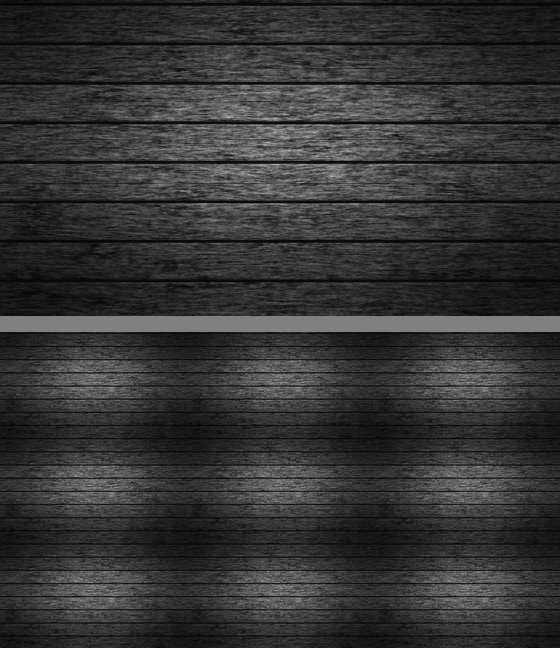
Top, the tile; bottom, the same tile 3 across and 3 down.
Write a Shadertoy shader that draws this texture.

```glsl
const float TAU = 6.2831853;
const float PLANKS = 8.0;
const float SEAM_PHASE = 0.111;
const vec3 WOOD_COLOR = vec3(0.415);
const vec3 GAP_COLOR = vec3(0.025);

float hash(vec3 p) {
    p = fract(p * vec3(0.1031, 0.1030, 0.0973));
    p += dot(p, p.yzx + 33.33);
    return fract((p.x + p.y) * p.z);
}

float cornerSlope(vec2 cell, vec2 offset, float period, float seed) {
    float angle = TAU * hash(vec3(mod(cell.x, period), cell.y + 50.0, seed));
    return dot(vec2(cos(angle), sin(angle)), offset);
}

// Gradient noise that wraps horizontally after scale.x cells
float noise(vec2 point, vec2 scale, float seed) {
    vec2 p = point * scale;
    vec2 cell = floor(p);
    vec2 f = p - cell;
    vec2 blend = f * f * f * (f * (f * 6.0 - 15.0) + 10.0);
    vec2 e = vec2(1.0, 0.0);
    float low = mix(cornerSlope(cell, f, scale.x, seed),
                    cornerSlope(cell + e.xy, f - e.xy, scale.x, seed), blend.x);
    float high = mix(cornerSlope(cell + e.yx, f - e.yx, scale.x, seed),
                     cornerSlope(cell + e.xx, f - e.xx, scale.x, seed), blend.x);
    return mix(low, high, blend.y);
}

float line(float dist, float halfWidth, float soft) {
    return 1.0 - smoothstep(halfWidth - soft, halfWidth + soft, abs(dist));
}

// Long streaks, short fibres and arched growth rings
float woodGrain(vec2 p, float seed) {
    float bend = noise(p, vec2(5.0, 1.6), seed + 3.0);
    vec2 bent = p + vec2(0.0, 0.12 * bend);
    float rings = sin(TAU * (5.0 * p.y + 3.0 * bend));
    float grain = 0.34 * noise(bent, vec2(9.0, 9.0), seed + 11.0);
    grain += 0.48 * noise(bent, vec2(26.0, 17.0), seed + 23.0);
    grain += 0.50 * noise(bent, vec2(70.0, 21.0), seed + 37.0);
    grain += 0.36 * noise(p, vec2(170.0, 27.0), seed + 41.0);
    return grain + 0.05 * rings;
}

// Ragged dark flecks gathered in a few clusters
float wear(vec2 p, float seed) {
    float cluster = smoothstep(0.08, 0.42, noise(p, vec2(8.0, 2.7), seed + 53.0));
    float flecks = noise(p, vec2(34.0, 10.0), seed + 61.0)
                 + 0.6 * noise(p, vec2(90.0, 18.0), seed + 67.0);
    return cluster * smoothstep(-0.12, 0.22, flecks);
}

// Thin broken crack along some of the planks
float crack(vec2 p, float seed, float soft) {
    float height = mix(0.3, 0.72, hash(vec3(seed, 4.0, 9.0)));
    float wobble = 0.02 * noise(p, vec2(24.0, 1.0), seed + 71.0);
    float broken = smoothstep(-0.35, 0.15, noise(p, vec2(14.0, 1.0), seed + 79.0));
    float present = step(0.45, hash(vec3(seed, 8.0, 2.0)));
    return present * broken * line(p.y - height - wobble, 0.012, soft);
}

// Periodic pool of light, brightest just above the middle
float lighting(vec2 uv) {
    vec2 pool = 0.5 - 0.5 * cos(TAU * (uv - vec2(0.0, 0.04)));
    vec2 level = mix(vec2(0.46, 0.42), vec2(1.0), pool);
    return level.x * level.y;
}

void mainImage(out vec4 fragColor, in vec2 fragCoord) {
    vec2 uv = fragCoord / iResolution.xy;
    float soft = 0.6 * PLANKS / iResolution.y;

    // Plank layout
    float row = uv.y * PLANKS + SEAM_PHASE;
    float seed = 7.0 * mod(floor(row), PLANKS) + 5.0;
    vec2 plank = vec2(uv.x, fract(row));
    float seamDistance = min(plank.y, 1.0 - plank.y);

    // Wood surface
    float tone = mix(0.94, 1.07, hash(vec3(seed, 1.0, 3.0)));
    tone *= 1.0 + 1.15 * woodGrain(plank, seed);
    tone *= 1.0 - 0.48 * wear(plank, seed);
    tone *= 1.0 - 0.45 * crack(plank, seed, soft);

    // Bevel and gap
    float edgeWear = 0.65 + 0.7 * noise(plank, vec2(30.0, 2.0), seed + 83.0);
    tone += 0.32 * edgeWear * line(plank.y - 0.935, 0.018, soft);
    tone *= 1.0 - 0.35 * (1.0 - smoothstep(0.02, 0.11, plank.y));
    float gap = line(seamDistance, 0.033, soft);

    vec3 color = WOOD_COLOR * max(tone, 0.1) * lighting(uv);
    fragColor = vec4(mix(color, GAP_COLOR, 0.93 * gap), 1.0);
}
```
